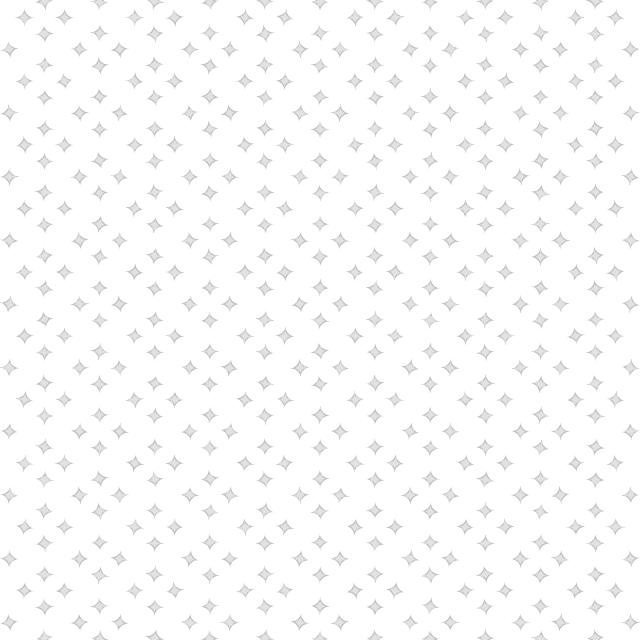
A Shadertoy shader for this pattern:

```glsl
// Pale grey four-pointed stars on white, grouped in rings of four.
// The rings sit on two interleaved rectangular lattices; each star is cut
// from a diamond by four circles and gets a slight tilt and a worn rim.

const vec2 CELL = vec2(0.1722, 0.0995);        // lattice period
const vec2 RING_CENTER = vec2(0.5, 0.5248);
const vec2 RING_RADII = vec2(0.0312, 0.0256);  // star offsets across and up
const float STAR_REACH = 0.0136;               // centre to tip
const float RIM_WIDTH = 0.0020;
const vec3 PAPER = vec3(1.0);
const vec3 FILL = vec3(0.885);
const vec3 RIM = vec3(0.76);

float hash(vec2 p) {
    vec3 q = fract(p.xyx * vec3(0.1031, 0.1030, 0.0973));
    q += dot(q, q.yzx + 33.33);
    return fract((q.x + q.y) * q.z);
}

float valueNoise(vec2 p) {
    vec2 i = floor(p), f = fract(p);
    f = f * f * (3.0 - 2.0 * f);
    return mix(mix(hash(i), hash(i + vec2(1, 0)), f.x),
               mix(hash(i + vec2(0, 1)), hash(i + vec2(1, 1)), f.x), f.y);
}

vec2 rotate(vec2 p, float angle) {
    float c = cos(angle), s = sin(angle);
    return vec2(c * p.x - s * p.y, s * p.x + c * p.y);
}

// Signed distance to a star whose sides are concave arcs
float starDistance(vec2 p, float reach) {
    vec2 q = abs(p);
    float arcCenter = 1.2 * reach;
    float arcRadius = length(vec2(arcCenter - reach, arcCenter));
    float arcs = arcRadius - length(q - arcCenter);
    float diamond = (q.x + q.y - reach) * 0.7071;
    return max(arcs, diamond);
}

// Nearest star of the ring in the cell around p
float ringDistance(vec2 p, float seed) {
    vec2 id = round(p / CELL);
    vec2 local = p - id * CELL;
    float d = 1.0;
    for (int k = 0; k < 4; k++) {
        float angle = float(k) * 1.570796;
        vec2 offset = RING_RADII * vec2(cos(angle), sin(angle));
        vec2 key = id * 4.0 + vec2(float(k) + seed, seed) + 100.0;
        float tilt = (hash(key) - 0.5) * 0.36;
        float reach = STAR_REACH * mix(0.97, 1.04, hash(key + 57.0));
        vec2 q = rotate(local - offset, tilt) * vec2(1.0, 1.06);
        d = min(d, starDistance(q, reach));
    }
    return d;
}

void mainImage(out vec4 fragColor, in vec2 fragCoord) {
    vec2 uv = fragCoord / iResolution.xy;
    float pixel = 1.0 / min(iResolution.x, iResolution.y);

    // Two lattices, offset by half a cell
    vec2 p = uv - RING_CENTER;
    float d = min(ringDistance(p, 3.0), ringDistance(p - 0.5 * CELL, 71.0));

    // Fill, with a darker rim that fades in and out
    float cover = smoothstep(0.7 * pixel, -0.5 * pixel, d);
    float rim = smoothstep(-0.5 * pixel, 0.5 * pixel, d + RIM_WIDTH);
    rim *= mix(0.3, 1.0, smoothstep(0.25, 0.6, valueNoise(uv * 260.0)));

    vec3 color = mix(PAPER, mix(FILL, RIM, rim), cover);
    fragColor = vec4(color, 1.0);
}
```
